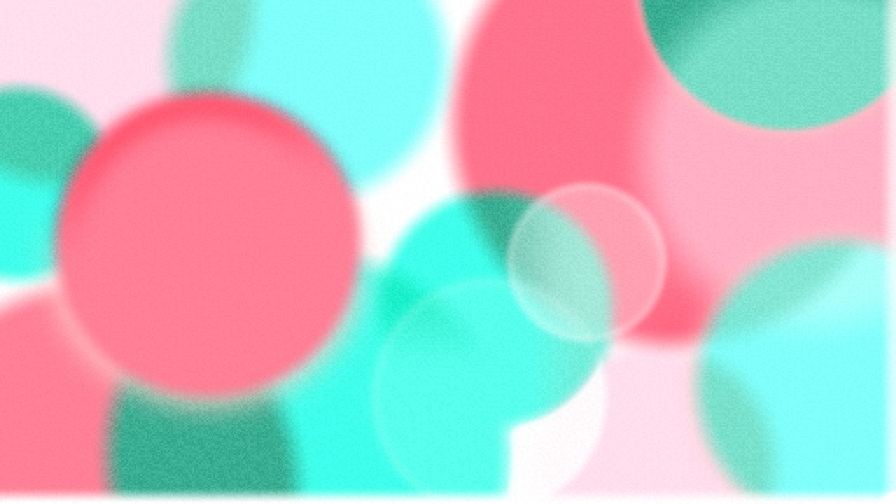
A WebGL 1 fragment shader for this background:

```glsl
precision highp float;

uniform vec2 u_resolution;

// Circles: centre x, centre y, radius, in canvas heights
const vec3 BLUSH_TOP = vec3(0.14, 1.0, 0.365);
const vec3 BLUSH_LOW = vec3(1.296, 0.074, 0.24);
const vec3 SKY_TOP = vec3(0.61, 0.88, 0.275);
const vec3 MINT_LEFT = vec3(0.035, 0.635, 0.19);
const vec3 CORAL_RIGHT = vec3(1.338, 0.757, 0.44);
const vec3 ROSE_RIGHT = vec3(1.62, 0.70, 0.345);
const vec3 TEAL_RIGHT = vec3(1.5625, 1.035, 0.292);
const vec3 SKY_RIGHT = vec3(1.67, 0.236, 0.285);
const vec3 CORAL_LOW = vec3(0.185, 0.028, 0.405);
const vec3 AQUA_LOW = vec3(0.613, 0.097, 0.398);
const vec3 AQUA_MID = vec3(0.984, 0.387, 0.232);
const vec3 CORAL_BIG = vec3(0.412, 0.514, 0.30);
const vec3 GLASS_SMALL = vec3(1.164, 0.479, 0.157);
const vec3 GLASS_LARGE = vec3(0.972, 0.213, 0.23);

const vec3 WHITE = vec3(1.0);
const vec3 BLUSH = vec3(1.0, 0.87, 0.93);
const vec3 ROSE = vec3(1.0, 0.69, 0.77);
const vec3 CORAL = vec3(1.0, 0.50, 0.59);
const vec3 HOT_CORAL = vec3(1.0, 0.45, 0.55);
const vec3 RED = vec3(1.0, 0.32, 0.42);
const vec3 PEACH = vec3(1.0, 0.80, 0.78);
const vec3 SKY = vec3(0.50, 1.0, 0.985);
const vec3 PALE_SKY = vec3(0.66, 1.0, 0.98);
const vec3 AQUA = vec3(0.25, 1.0, 0.92);
const vec3 GREEN = vec3(0.10, 0.94, 0.79);
const vec3 TEAL = vec3(0.47, 0.87, 0.78);
const vec3 JADE = vec3(0.28, 0.81, 0.69);
const vec3 DEEP_TEAL = vec3(0.22, 0.68, 0.57);

const float CRISP = 0.012;
const float SOFT = 0.035;
const float HAZE = 0.06;
const float GRAIN_ROWS = 288.0;
const float GRAIN = 0.05;

float disc(vec2 p, vec3 c, float blur) {
  return 1.0 - smoothstep(c.z - blur, c.z + blur, distance(p, c.xy));
}

float rim(vec2 p, vec3 c, float width) {
  float d = (distance(p, c.xy) - c.z) / width;
  return exp(-d * d);
}

float hash(vec2 p) {
  return fract(sin(dot(p, vec2(127.1, 311.7))) * 43758.5453);
}

void main() {
  vec2 p = gl_FragCoord.xy / u_resolution.y;
  float aspect = u_resolution.x / u_resolution.y;

  // Masks shared by overlapping circles
  float blushTop = disc(p, BLUSH_TOP, SOFT);
  float blushLow = disc(p, BLUSH_LOW, SOFT);
  float coralRight = disc(p, CORAL_RIGHT, SOFT);
  float roseRight = disc(p, ROSE_RIGHT, HAZE);
  float coralLow = disc(p, CORAL_LOW, SOFT);
  float aquaLow = disc(p, AQUA_LOW, SOFT);

  // Pink ground
  vec3 col = mix(WHITE, BLUSH, max(blushTop, blushLow));
  col = mix(col, HOT_CORAL, coralRight);
  col = mix(col, RED, 0.5 * coralRight * disc(p, vec3(1.33, 0.35, 0.03), 0.1));
  col = mix(col, ROSE, roseRight);
  col = mix(col, CORAL, coralLow);

  // Upper left cyan circles, tinted where the blush overlaps
  col = mix(col, mix(SKY, TEAL, blushTop), disc(p, SKY_TOP, SOFT));
  col = mix(col, mix(AQUA, JADE, blushTop), disc(p, MINT_LEFT, 0.025));

  // Upper right teal circle
  col = mix(col, PEACH, 0.45 * rim(p, TEAL_RIGHT, 0.018));
  col = mix(col, mix(DEEP_TEAL, TEAL, roseRight), disc(p, TEAL_RIGHT, CRISP));

  // Lower right cyan circle
  vec3 body = mix(SKY, PALE_SKY, roseRight);
  body = mix(body, TEAL, max(0.75 * coralRight, 0.9 * blushLow));
  col = mix(col, PEACH, 0.35 * rim(p, SKY_RIGHT, 0.03));
  col = mix(col, body, disc(p, SKY_RIGHT, 0.03));

  // Lower and middle aqua circles
  col = mix(col, mix(AQUA, DEEP_TEAL, coralLow), aquaLow);
  vec3 lens = mix(DEEP_TEAL, TEAL, smoothstep(0.98, 1.17, p.x));
  body = mix(mix(AQUA, GREEN, aquaLow * smoothstep(0.25, 0.42, p.y)), lens, coralRight);
  body = mix(body, TEAL, 0.6 * smoothstep(1.02, 1.18, p.x));
  col = mix(col, body, disc(p, AQUA_MID, 0.025));

  // Large coral circle: dark fringe above, pale fringe below
  vec2 dir = normalize(p - CORAL_BIG.xy + 0.0001);
  float upper = smoothstep(-0.5, 0.3, dir.y);
  col *= mix(WHITE, CORAL, 0.8 * upper * disc(p, CORAL_BIG, 0.04));
  col = mix(col, PEACH, 0.6 * (1.0 - upper) * rim(p, CORAL_BIG, 0.04));
  vec3 edge = CORAL_BIG - vec3(0.0, 0.0, 0.025);
  float glow = smoothstep(0.1, 0.95, dot(dir, vec2(-0.3, 0.95)));
  body = mix(CORAL, RED, 0.8 * glow * rim(p, edge, 0.035));
  col = mix(col, body, disc(p, CORAL_BIG, 0.022));

  // Glass circles
  col = mix(col, WHITE, 0.85 * disc(p, GLASS_LARGE, CRISP) * smoothstep(0.55, 0.85, col.r));
  col = mix(col, WHITE, 0.12 * disc(p, GLASS_LARGE, CRISP) + 0.1 * rim(p, GLASS_LARGE, 0.012));
  col = mix(col, WHITE, 0.32 * disc(p, GLASS_SMALL, CRISP));
  col = mix(col, WHITE, 0.18 * rim(p, GLASS_SMALL - vec3(0.0, 0.0, 0.006), 0.01));

  // White fade at the bottom and right borders
  float border = smoothstep(0.035, 0.0, p.y) + 0.7 * smoothstep(0.035, 0.0, aspect - p.x);
  col = mix(col, WHITE, min(border, 1.0));

  // Grain, strongest in the darker teal
  float grain = hash(floor(p * GRAIN_ROWS)) - 0.5;
  float shade = 1.0 - min(col.g, col.b);
  col += grain * GRAIN * (0.4 + 2.5 * shade * (1.0 - smoothstep(0.6, 0.95, col.r)));

  gl_FragColor = vec4(clamp(col, 0.0, 1.0), 1.0);
}
```
